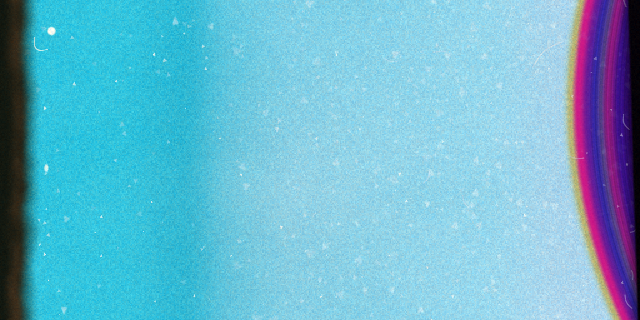
Write a Shadertoy shader that draws this texture.

```glsl
vec2 hash2(vec2 p) {
    vec3 q = fract(p.xyx * vec3(0.1031, 0.103, 0.0973));
    q += dot(q, q.yzx + 33.33);
    return fract((q.xx + q.yz) * q.zy);
}

// Layered sines for soft, cloudy variation in -1..1
float waves(vec2 p) {
    float sum = 0.0, amp = 0.5;
    for (int i = 0; i < 5; i++) {
        sum += amp * sin(p.x + 1.7 * sin(p.y * 0.8 + float(i))) * cos(p.y - sin(p.x * 0.6));
        p = mat2(1.3, 1.1, -1.1, 1.3) * p + 2.3;
        amp *= 0.6;
    }
    return sum;
}

// Irregular cellular flakes; density is the share of occupied cells
float flakes(vec2 p, float density, float size) {
    vec2 cell = floor(p);
    float cover = 0.0;
    for (int j = -1; j <= 1; j++)
    for (int i = -1; i <= 1; i++) {
        vec2 id = cell + vec2(i, j);
        vec2 rnd = hash2(id + 17.0), kind = hash2(id + 91.0);
        vec2 d = p - id - rnd;
        d.x *= 0.7 + 0.7 * rnd.y;
        float angle = atan(d.y, d.x);
        float radius = size * (0.4 + kind.y) * (1.0 + 0.25 * sin(angle * 3.0 + rnd.x * 6.3));
        float flake = 1.0 - smoothstep(radius * 0.5, radius * 1.2, length(d));
        cover = max(cover, flake * step(kind.x, density) * (0.4 + 0.6 * rnd.y));
    }
    return cover;
}

// Thin curved hair running from a to b
float hair(vec2 p, vec2 a, vec2 b, float bend) {
    vec2 ab = b - a;
    float t = clamp(dot(p - a, ab) / dot(ab, ab), 0.0, 1.0);
    vec2 onCurve = a + ab * t + vec2(-ab.y, ab.x) * bend * sin(t * 3.14);
    return 1.0 - smoothstep(0.0006, 0.0034, length(p - onCurve));
}

vec3 skyColor(vec2 p) {
    vec3 cyan = mix(vec3(0.19, 0.77, 0.87), vec3(0.16, 0.72, 0.83), smoothstep(0.35, 0.61, p.x));
    vec3 pale = mix(vec3(0.48, 0.81, 0.90), vec3(0.61, 0.85, 0.93), smoothstep(0.8, 1.75, p.x));
    vec3 col = mix(cyan, pale, 0.45 * smoothstep(0.56, 0.72, p.x) + 0.55 * smoothstep(0.58, 0.95, p.x));
    // Milky patch low in the centre, lilac haze beside the rainbow
    col += vec3(0.08, 0.005, -0.01) * exp(-6.0 * dot(p - vec2(0.85, 0.35), p - vec2(0.85, 0.35)));
    col = mix(col, vec3(0.72, 0.82, 0.92), 0.55 * smoothstep(1.5, 1.79, p.x));
    return col + vec3(0.03, 0.012, 0.009) * waves(p * vec2(4.0, 7.0));
}

// Spectrum across the curved leak; d is the distance past the magenta rim
vec3 leakColor(float d, float y) {
    vec3 col = mix(vec3(0.66, 0.80, 0.72), vec3(0.71, 0.70, 0.45), smoothstep(-0.046, -0.026, d));
    col = mix(col, vec3(0.80, 0.10, 0.53), smoothstep(-0.022, 0.0, d));
    col = mix(col, vec3(0.40, 0.11, 0.59), smoothstep(0.004, 0.03, d));
    col = mix(col, vec3(0.20, 0.15, 0.62), smoothstep(0.025, 0.053, d));
    col = mix(col, vec3(0.33, 0.25, 0.53), smoothstep(0.053, 0.074, d));
    col = mix(col, vec3(0.54, 0.10, 0.49), smoothstep(0.072, 0.092, d));
    col = mix(col, vec3(0.22, 0.06, 0.53), smoothstep(0.096, 0.128, d));
    col = mix(col, vec3(0.19, 0.03, 0.42), smoothstep(0.13, 0.17, d));
    float stripes = sin(d * 420.0 + sin(y * 5.0)) + 0.6 * sin(d * 890.0);
    return col * (1.0 + 0.06 * stripes * smoothstep(0.02, 0.05, d));
}

void mainImage(out vec4 fragColor, in vec2 fragCoord) {
    vec2 p = fragCoord / iResolution.y;
    vec3 col = skyColor(p);

    // Rainbow leak on a shallow bow
    float rim = p.x - 1.805 - 0.325 * (p.y - 0.67) * (p.y - 0.67);
    col = mix(col, leakColor(rim, p.y), smoothstep(-0.056, -0.022, rim));

    // Dust: pale clumps, small flakes and sharp specks
    float cluster = smoothstep(0.6, 1.1, p.x) * clamp(0.65 + 0.6 * waves(p * 5.0 + 1.0), 0.1, 1.0);
    float onSky = 1.0 - smoothstep(-0.05, -0.02, rim);
    float dust = 0.6 * flakes(p * 30.0, 0.02 + 0.22 * cluster, 0.3);
    dust += 0.45 * flakes(p * 52.0 + 7.0, 0.02 + 0.2 * cluster, 0.3);
    col = mix(col, vec3(0.82, 0.92, 0.95), min(dust, 0.7) * mix(0.12, 1.0, onSky));
    col = mix(col, vec3(0.94, 0.97, 0.95), 0.9 * flakes(p * 24.0 + 31.0, 0.08, 0.1) * mix(0.5, 1.0, onSky));

    // Scattered hairs, mostly near the rainbow
    for (int i = 0; i < 14; i++) {
        vec2 rnd = hash2(vec2(i, 5)), turn = hash2(vec2(i, 23));
        vec2 start = vec2(1.98 - 0.75 * rnd.x * rnd.x, rnd.y);
        vec2 span = (0.015 + 0.04 * turn.y) * vec2(cos(turn.x * 6.3), sin(turn.x * 6.3));
        col = mix(col, vec3(0.85, 0.87, 0.94), 0.35 * hair(p, start, start + span, 0.5 * turn.y - 0.25));
    }
    col = mix(col, vec3(0.9), 0.5 * hair(p, vec2(1.665, 0.79), vec2(1.76, 0.87), 0.12));

    // Bright blot and curl at the upper left
    float blot = 1.0 - smoothstep(0.009, 0.016, length(p - vec2(0.161, 0.903)));
    float curl = hair(p, vec2(0.108, 0.882), vec2(0.148, 0.845), -0.4);
    float chip = 1.0 - smoothstep(0.004, 0.009, length((p - vec2(0.145, 0.475)) * vec2(1.0, 0.55)));
    col = mix(col, vec3(0.97, 0.99, 0.95), max(blot, max(0.75 * curl, 0.8 * chip)));

    // Burnt left border fading through dark teal, with blotchy brown inside
    float edge = p.x + 0.012 * waves(p * vec2(9.0, 14.0)) + 0.004 * sin(p.y * 9.0);
    float brown = smoothstep(0.01, 0.055, edge) * (0.7 + 0.6 * waves(p * vec2(14.0, 11.0) + 4.0));
    vec3 burnt = mix(vec3(0.07, 0.09, 0.06), vec3(0.24, 0.18, 0.11), clamp(brown, 0.0, 1.0));
    burnt = mix(burnt, vec3(0.10, 0.30, 0.29), smoothstep(0.055, 0.095, edge));
    col = mix(burnt, col, smoothstep(0.064, 0.128, edge));

    // Slanted black frame at the right, with shade before it
    float frame = p.x - 1.994 + 0.03 * p.y;
    col *= 1.0 - 0.35 * smoothstep(-0.035, 0.0, frame);
    col = mix(col, vec3(0.02, 0.01, 0.03), smoothstep(-0.006, 0.004, frame));

    // Coloured film grain in fine and coarser cells
    vec2 fine = floor(p * 256.0), coarse = floor(p * 128.0 + 0.5 * sin(p.yx * 90.0));
    vec2 grain = hash2(fine) + hash2(fine + 211.0) - 1.0 + 0.5 * (hash2(coarse + 57.0) - 0.5);
    float bright = smoothstep(0.0, 0.7, col.g);
    col += mix(0.022, 0.078, bright) * vec3(grain.x, 0.5 * (grain.x + grain.y), 0.6 * grain.y);
    fragColor = vec4(clamp(col, 0.0, 1.0), 1.0);
}
```
